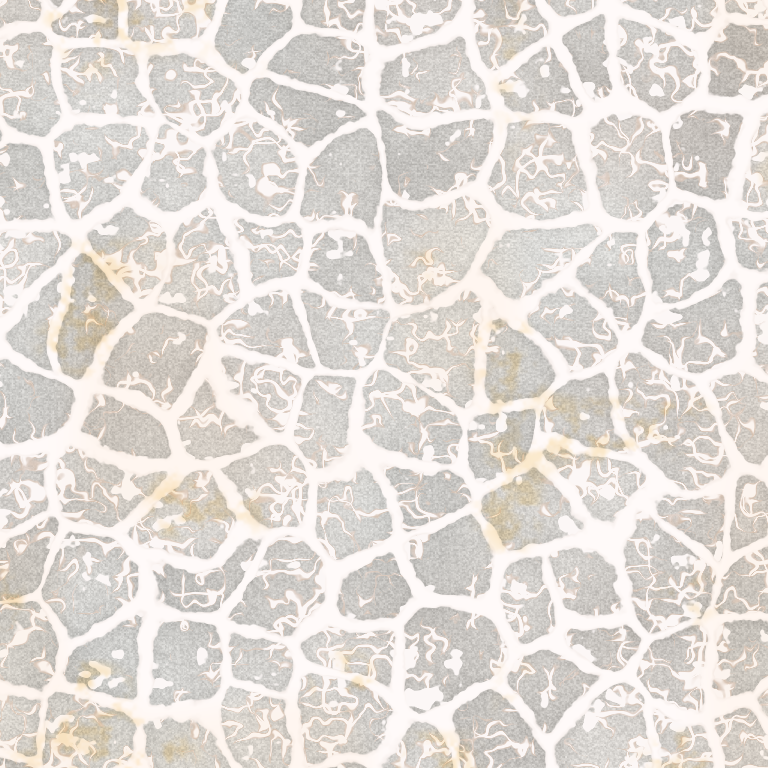
Give the GLSL for this texture, as a WebGL 2 fragment shader.

```glsl
#version 300 es
precision highp float;
// Pale crazy-paving stones with crackled faces, set in wide whitewashed joints.
uniform vec2 u_resolution;
out vec4 fragColor;

float hash(vec2 p) {
  return fract(sin(dot(p, vec2(127.1, 311.7))) * 43758.5453);
}

vec2 hash2(vec2 p) {
  return vec2(hash(p), hash(p + 37.7));
}

float noise(vec2 p) {
  vec2 i = floor(p), f = fract(p);
  f = f * f * (3.0 - 2.0 * f);
  return mix(mix(hash(i), hash(i + vec2(1, 0)), f.x),
             mix(hash(i + vec2(0, 1)), hash(i + 1.0), f.x), f.y);
}

float fbm(vec2 p) {
  return 0.55 * noise(p) + 0.3 * noise(p * 2.1 + 5.3) + 0.15 * noise(p * 4.3 + 9.1);
}

float smoothMin(float a, float b, float k) {
  float h = max(k - abs(a - b), 0.0) / k;
  return min(a, b) - h * h * k * 0.25;
}

// Distance to the rounded cell border in x, random value of the cell in y
vec2 paving(vec2 p) {
  vec2 cell = floor(p), nearest = vec2(0), nearestCell = vec2(0);
  float best = 1e3;
  for (int y = -1; y <= 1; y++)
    for (int x = -1; x <= 1; x++) {
      vec2 c = cell + vec2(x, y);
      vec2 r = c + 0.06 + 0.88 * hash2(c) - p;
      if (dot(r, r) < best) {
        best = dot(r, r);
        nearest = r;
        nearestCell = c;
      }
    }
  float border = 1e3;
  for (int y = -2; y <= 2; y++)
    for (int x = -2; x <= 2; x++) {
      vec2 c = nearestCell + vec2(x, y);
      vec2 r = c + 0.06 + 0.88 * hash2(c) - p;
      vec2 gap = r - nearest;
      if (dot(gap, gap) > 1e-4)
        border = smoothMin(border, dot(0.5 * (r + nearest), normalize(gap)), 0.1);
    }
  return vec2(border, hash(nearestCell + 4.2));
}

// Approximate distance to a winding contour line of the noise
float crackDistance(vec2 p, float scale) {
  vec2 e = vec2(0.08, 0);
  vec2 q = p * scale;
  q += 0.7 * vec2(noise(q * 1.7 + 3.1), noise(q * 1.7 + 8.6));
  float n = noise(q);
  vec2 slope = vec2(noise(q + e.xy) - n, noise(q + e.yx) - n) / e.x;
  return abs(n - 0.5) / (max(length(slope), 0.35) * scale);
}

void main() {
  vec2 uv = gl_FragCoord.xy / u_resolution.y;
  float pixel = 1.0 / u_resolution.y;

  // Stone outlines, bent broadly and chipped finely
  vec2 p = uv * 9.3 + 0.45 * vec2(noise(uv * 11.0), noise(uv * 11.0 + 41.0));
  vec2 slab = paving(p);
  float chips = fbm(uv * 55.0 + 13.0) - 0.5;
  float inset = slab.x - 0.072 + 0.11 * chips - 0.04 * (noise(uv * 8.0) - 0.5);
  float stone = smoothstep(-0.012, 0.012, inset);

  // Broken crackle, denser on some stones and in some patches
  float wear = fbm(uv * 13.0 + 21.0) + 0.22 * (slab.y - 0.5);
  float breaks = noise(uv * 42.0 + 61.0);
  float reach = smoothstep(0.3, 0.6, 0.55 * wear + 0.45 * breaks);
  float crack = min(crackDistance(uv, 31.0), crackDistance(uv + 5.0, 52.0) + 0.0003);
  float edge = crack - mix(-0.0032, 0.0027, reach);
  float white = 1.0 - smoothstep(-0.6 * pixel, 0.6 * pixel, edge);
  float rim = 1.0 - smoothstep(0.0005, 0.0024, edge);
  float flake = smoothstep(0.7, 0.74, fbm(uv * 34.0 + 80.0));

  // Mottled grey faces with fine grain
  float grain = 0.6 * noise(uv * 430.0) + 0.4 * hash(floor(uv * 512.0)) - 0.5;
  float mottle = fbm(uv * 9.0 + 30.0) - 0.5;
  vec3 face = mix(vec3(0.81, 0.79, 0.77), vec3(0.82, 0.82, 0.81), noise(uv * 6.0 + 17.0));
  face += 0.13 * mottle + 0.04 * (slab.y - 0.5) + 0.17 * grain;
  face -= 0.035 * (1.0 - smoothstep(0.0, 0.12, inset));

  // Tan rims beside the crackle, then the white filling
  vec3 tan_ = mix(vec3(0.84, 0.75, 0.68), vec3(0.91, 0.85, 0.82), noise(uv * 150.0));
  vec3 chalk = vec3(0.99, 0.97, 0.965);
  face = mix(face, tan_, 0.8 * rim);
  face = mix(face, chalk, max(white, flake));

  // Joints with a faint dusty margin
  vec3 joint = mix(chalk + 0.01, vec3(0.93, 0.89, 0.87),
                   0.55 * smoothstep(-0.045, 0.0, inset) * noise(uv * 70.0 + 2.0));
  vec3 color = mix(joint, face, stone);

  // Sparse ochre stains and a wide warm tint
  float stain = smoothstep(0.66, 0.85, noise(uv * 9.0 + 71.0)) * smoothstep(0.4, 0.75, fbm(uv * 45.0));
  color *= mix(vec3(1), vec3(0.98, 0.91, 0.76), 0.8 * stain);
  color *= mix(vec3(1), vec3(1.0, 0.985, 0.965), smoothstep(0.5, 0.8, noise(uv * 5.0 + 55.0)));
  fragColor = vec4(clamp(color, 0.0, 1.0), 1.0);
}
```
